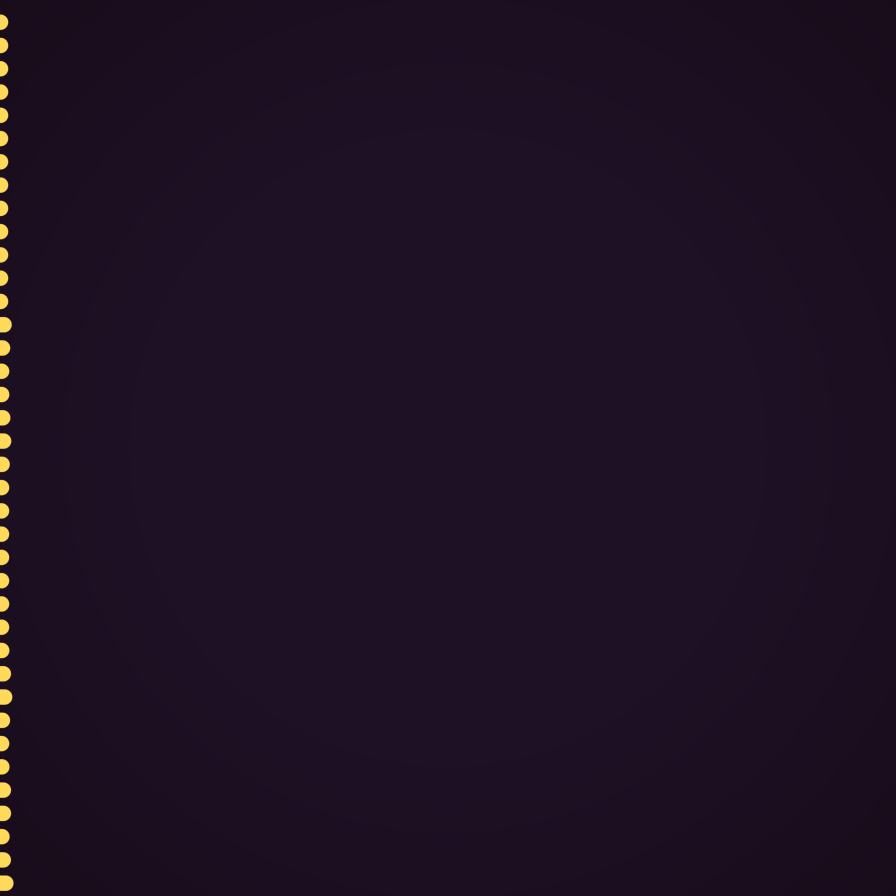
A Shadertoy shader for this background:

```glsl
// Height of one rounded bump centred on a row
float bump(float row, float center, float height) {
    float d = row - center;
    return height * exp(-d * d * 0.9);
}

// Right end of the bar in the given row, counted from the bottom
float barTip(float row) {
    float swell = 0.0011
        + bump(row, 0.0, 0.0048)
        + bump(row, 3.5, 0.0026)
        + bump(row, 8.2, 0.0036)
        + bump(row, 19.2, 0.0024)
        + bump(row, 24.0, 0.0028);
    return 0.0092 + swell * step(row, 24.5);
}

float capsule(vec2 p, float endX, float radius) {
    return length(vec2(max(p.x - endX, 0.0), p.y)) - radius;
}

void mainImage(out vec4 fragColor, in vec2 fragCoord) {
    vec2 uv = fragCoord / iResolution.xy;
    float pixel = 1.0 / iResolution.y;

    // Dark violet field with a soft vignette
    float vignette = smoothstep(0.25, 0.8, length(uv - 0.5));
    vec3 color = mix(vec3(0.118, 0.066, 0.148), vec3(0.094, 0.045, 0.101), vignette);

    // Column of rounded bars along the left edge
    float spacing = 0.02597;
    float radius = 0.0086;
    float row = clamp(round((uv.y - 0.0143) / spacing), 0.0, 37.0);
    vec2 local = vec2(uv.x, uv.y - 0.0143 - row * spacing);
    float bar = capsule(local, barTip(row) - radius, radius);
    float coverage = smoothstep(0.75 * pixel, -0.75 * pixel, bar);
    color = mix(color, vec3(1.0, 0.85, 0.35), coverage);

    fragColor = vec4(color, 1.0);
}
```
